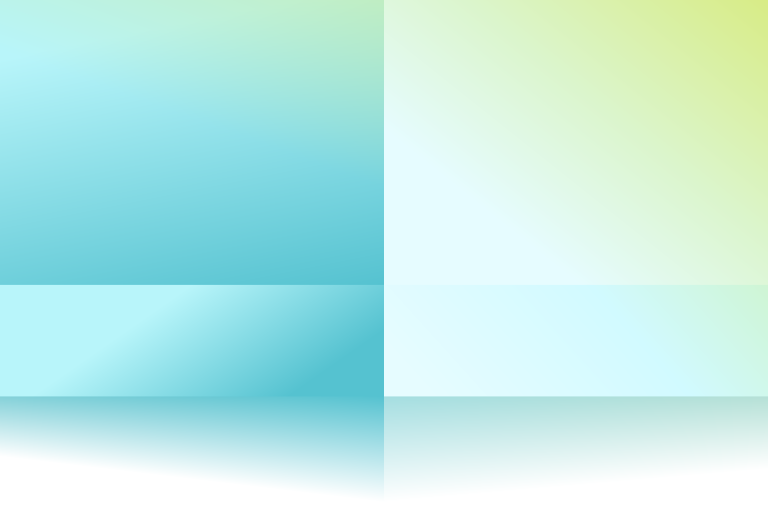
Give the GLSL for this background, as a Shadertoy shader.

```glsl
const float SPLIT_X = 0.5;        // boundary between left and right halves
const float WALL_END = 0.5586;    // depths are measured down from the top
const float BAND_END = 0.7773;

const vec3 WHITE = vec3(1.0);
const vec3 AQUA = vec3(0.722, 0.961, 0.98);
const vec3 TEAL = vec3(0.333, 0.761, 0.816);
const vec3 MOSS = vec3(0.80, 0.91, 0.55);
const vec3 ICE = vec3(0.902, 0.988, 1.0);
const vec3 PALE_CYAN = vec3(0.82, 0.98, 1.0);
const vec3 MINT = vec3(0.81, 0.961, 0.83);
const vec3 PALE_LIME = vec3(0.859, 0.961, 0.80);
const vec3 LIME = vec3(0.847, 0.925, 0.525);
const vec3 LEFT_SHADE = vec3(0.52, 0.82, 0.85);
const vec3 RIGHT_SHADE = vec3(0.645, 0.87, 0.882);
const vec3 RIGHT_SHADE_END = vec3(0.71, 0.88, 0.84);

// Gradient slopes across and down a half, then the offset
const vec3 TEAL_RAMP = vec3(0.254, 1.69, -0.198);
const vec3 MOSS_RAMP = vec3(0.726, -2.695, 0.263);
const vec3 LIME_RAMP = vec3(0.703, -1.172, 0.297);
const vec3 BAND_RAMP = vec3(1.493, 2.844, -2.333);
const vec3 CYAN_RAMP = vec3(1.477, -1.773, 1.196);
const vec3 MINT_RAMP = vec3(2.157, -2.59, 0.287);

const float MOSS_STRENGTH = 0.5;
const float LIME_MIDDLE = 0.45;
const vec2 LEFT_FADE = vec2(0.895, 0.985);   // depth of white at each side
const vec2 RIGHT_FADE = vec2(0.985, 0.92);

float ramp(vec3 slopes, vec2 p) {
    return clamp(dot(slopes, vec3(p, 1.0)), 0.0, 1.0);
}

// Step that is softened over one output pixel
float edge(float limit, float value, float pixel) {
    return clamp((value - limit) / pixel + 0.5, 0.0, 1.0);
}

vec3 fadeToWhite(vec3 shade, float depth, float fadeEnd) {
    return mix(shade, WHITE, clamp((depth - BAND_END) / (fadeEnd - BAND_END), 0.0, 1.0));
}

vec3 stack(vec3 wall, vec3 band, vec3 reflection, float depth, float pixel) {
    vec3 color = mix(wall, band, edge(WALL_END, depth, pixel));
    return mix(color, reflection, edge(BAND_END, depth, pixel));
}

vec3 leftHalf(vec2 p, float pixel) {
    vec3 wall = mix(AQUA, TEAL, ramp(TEAL_RAMP, p));
    wall = mix(wall, MOSS, MOSS_STRENGTH * ramp(MOSS_RAMP, p));
    vec3 band = mix(AQUA, TEAL, ramp(BAND_RAMP, p));
    vec3 shade = mix(LEFT_SHADE, TEAL, p.x);
    vec3 reflection = fadeToWhite(shade, p.y, mix(LEFT_FADE.x, LEFT_FADE.y, p.x));
    return stack(wall, band, reflection, p.y, pixel);
}

vec3 rightHalf(vec2 p, float pixel) {
    float lime = ramp(LIME_RAMP, p);
    vec3 wall = mix(ICE, PALE_LIME, min(lime / LIME_MIDDLE, 1.0));
    wall = mix(wall, LIME, max(lime - LIME_MIDDLE, 0.0) / (1.0 - LIME_MIDDLE));
    vec3 band = mix(ICE, PALE_CYAN, ramp(CYAN_RAMP, p));
    band = mix(band, MINT, ramp(MINT_RAMP, p));
    vec3 shade = mix(RIGHT_SHADE, RIGHT_SHADE_END, p.x);
    vec3 reflection = fadeToWhite(shade, p.y, mix(RIGHT_FADE.x, RIGHT_FADE.y, p.x));
    return stack(wall, band, reflection, p.y, pixel);
}

void mainImage(out vec4 fragColor, in vec2 fragCoord) {
    vec2 uv = fragCoord / iResolution.xy;
    vec2 pixel = 1.0 / iResolution.xy;
    float depth = 1.0 - uv.y;

    // Each half has its own horizontal range from 0 to 1
    vec2 leftPos = vec2(uv.x / SPLIT_X, depth);
    vec2 rightPos = vec2((uv.x - SPLIT_X) / (1.0 - SPLIT_X), depth);
    vec3 color = mix(leftHalf(leftPos, pixel.y), rightHalf(rightPos, pixel.y),
                     edge(SPLIT_X, uv.x, pixel.x));
    fragColor = vec4(color, 1.0);
}
```
